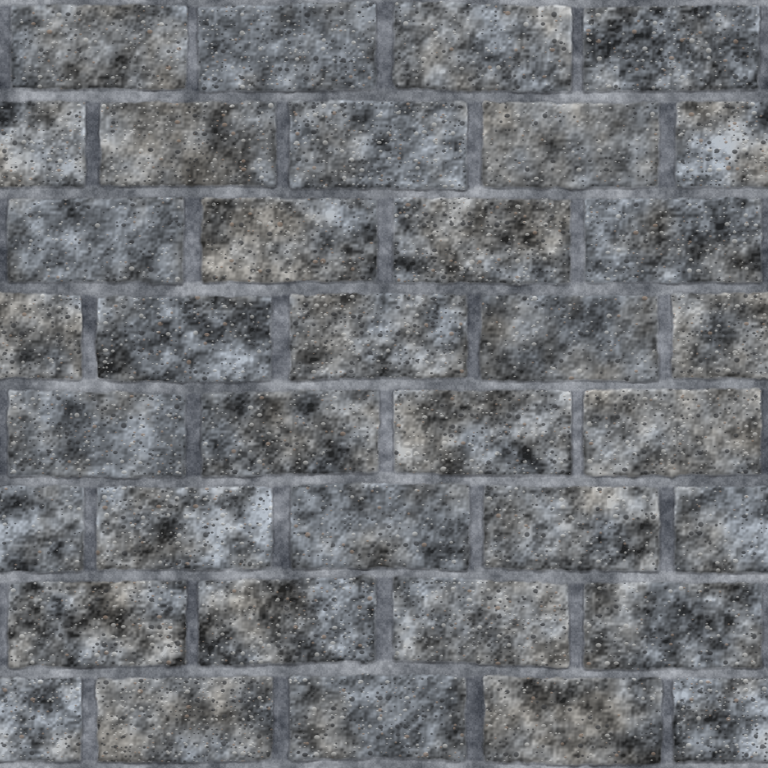
Give the GLSL for this texture, as a Shadertoy shader.

```glsl
const vec2 BRICKS = vec2(4.0, 8.0);           // repeats across and down
const float ROW_SHIFT = 0.47;                 // offset of alternate rows, in bricks
const vec2 JOINT = vec2(0.019, 0.0135);       // joint widths in canvas units
const float CORNER = 0.004;
const float RAGGED = 0.008;                   // chipping of the brick edges
const float STONE_VALUE = 0.445;
const float GRAIN_CONTRAST = 0.80;
const float RELIEF_CONTRAST = 0.62;
const vec2 LIGHT_STEP = vec2(-0.0012, 0.0022);
const vec3 COOL_TINT = vec3(0.955, 1.0, 1.055);
const vec3 WARM_TINT = vec3(1.015, 1.0, 0.97);
const vec3 MORTAR_BED = vec3(0.50, 0.515, 0.54);
const vec3 MORTAR_HEAD = vec3(0.405, 0.42, 0.45);
const vec3 CREVICE = vec3(0.17, 0.175, 0.19);
const vec3 PEBBLE_PALE = vec3(0.68, 0.68, 0.67);
const vec3 PEBBLE_RUST = vec3(0.53, 0.46, 0.41);
const vec3 PIT = vec3(0.20, 0.205, 0.215);

float hash(vec2 p) {
    vec3 q = fract(p.xyx * 0.1031);
    q += dot(q, q.yzx + 33.33);
    return fract((q.x + q.y) * q.z);
}

// Value noise that wraps after "period" cells.
float noise(vec2 p, float period, float seed) {
    vec2 i = floor(p), f = fract(p);
    f = f * f * (3.0 - 2.0 * f);
    vec2 a = mod(i, period) + seed, b = mod(i + 1.0, period) + seed;
    return mix(mix(hash(a), hash(vec2(b.x, a.y)), f.x),
               mix(hash(vec2(a.x, b.y)), hash(b), f.x), f.y);
}

float fbm(vec2 uv, float freq, float gain, float seed) {
    float sum = 0.0, total = 0.0, amp = 1.0;
    for (int i = 0; i < 4; i++) {
        sum += amp * noise(uv * freq, freq, seed + float(i) * 17.0);
        total += amp;
        amp *= gain;
        freq *= 2.0;
    }
    return sum / total;
}

float roundBox(vec2 p, vec2 halfSize, float radius) {
    vec2 q = abs(p) - halfSize + radius;
    return length(max(q, 0.0)) + min(max(q.x, q.y), 0.0) - radius;
}

// Scattered aggregate: pale and rusty pebbles, and dark pits.
vec3 addAggregate(vec3 color, vec2 uv, float density, float px) {
    for (int i = 0; i < 2; i++) {
        float count = 84.0 * float(i + 1), seed = 61.0 + 40.0 * float(i);
        vec2 cell = floor(uv * count) + seed;
        float kind = hash(cell + 3.1), radius = mix(0.12, 0.30, hash(cell + 7.7));
        vec2 center = mix(vec2(0.32), vec2(0.68), vec2(hash(cell + 11.3), hash(cell + 19.9)));
        vec2 offset = fract(uv * count) - center;
        offset.y *= mix(1.0, 1.5, hash(cell + 23.0));
        float edge = max(px * count, 0.1);
        float cover = 1.0 - smoothstep(radius - edge, radius + edge, length(offset));
        vec3 tint = kind < 0.45 ? PIT : (kind < 0.88 ? PEBBLE_PALE : PEBBLE_RUST);
        tint *= 1.0 + 0.35 * offset.y / radius;
        color = mix(color, tint, cover * 0.65 * step(hash(cell + 29.0), density));
    }
    return color;
}

vec3 stoneColor(vec2 uv, vec2 id, float px) {
    float grain = fbm(uv, 32.0, 0.75, 5.0);
    float relief = grain - fbm(uv + LIGHT_STEP, 32.0, 0.75, 5.0);
    float blotch = fbm(uv, 10.0, 0.6, 140.0) - 0.5;
    float contrast = mix(0.75, 1.25, hash(id + 41.0));
    float value = STONE_VALUE + 0.06 * (hash(id + 53.0) - 0.5)
                + contrast * (GRAIN_CONTRAST * (grain - 0.5) + 0.32 * blotch)
                + RELIEF_CONTRAST * relief;
    float warmth = clamp(0.35 + 0.5 * (hash(id + 67.0) - 0.5)
                 + 2.2 * (fbm(uv, 14.0, 0.6, 210.0) - 0.5), 0.0, 1.0);
    vec3 color = clamp(value, 0.14, 0.74) * mix(COOL_TINT, WARM_TINT, warmth);
    return addAggregate(color, uv, mix(0.18, 0.48, hash(id + 71.0)), px);
}

void mainImage(out vec4 fragColor, in vec2 fragCoord) {
    vec2 uv = fragCoord / iResolution.xy;
    float px = 1.0 / min(iResolution.x, iResolution.y);

    // Running bond with small shifts in each brick's place and size.
    vec2 grid = uv * BRICKS;
    grid.y += 0.10 * (noise(uv * 4.0, 4.0, 300.0) - 0.5);
    grid.x -= ROW_SHIFT * (1.0 - mod(floor(grid.y), 2.0));
    vec2 id = mod(floor(grid), BRICKS);
    vec2 jitter = vec2(hash(id + 81.0), hash(id + 93.0)) - 0.5;
    vec2 local = (fract(grid) - 0.5) / BRICKS - jitter * vec2(0.007, 0.003);
    vec2 halfSize = 0.5 * (1.0 / BRICKS - JOINT) - 0.002 * hash(id + 99.0);
    float chips = fbm(uv, 40.0, 0.6, 250.0) - 0.5;
    float dist = roundBox(local, halfSize, CORNER) + RAGGED * chips;

    // Mortar: pale beds, darker upright joints, shade along the brick edges.
    float inHead = smoothstep(-0.002, 0.003, abs(local.x) - halfSize.x)
                 * (1.0 - smoothstep(-0.003, 0.002, abs(local.y) - halfSize.y));
    float sand = fbm(uv, 64.0, 0.8, 170.0) - 0.5;
    vec3 mortar = mix(MORTAR_BED, MORTAR_HEAD, inHead) + 0.38 * sand
                + 0.22 * (noise(uv * 24.0, 24.0, 400.0) - 0.5);
    float under = 1.0 - smoothstep(-0.004, 0.002, local.y + halfSize.y);
    float shade = mix(0.15, 0.85, under) + 0.35 * inHead;
    shade *= mix(0.45, 1.2, noise(uv * 30.0, 30.0, 450.0));
    mortar = mix(mortar, CREVICE, clamp(shade, 0.0, 0.9) * (1.0 - smoothstep(0.0, 0.0045, dist)));

    // Stone: worn pale upper lip and darker lower edge.
    vec3 stone = stoneColor(uv, id, px);
    float rim = smoothstep(-0.007, 0.0, dist);
    stone *= 1.0 + rim * mix(-0.22, 0.14, smoothstep(-0.01, 0.01, local.y));

    float cover = 1.0 - smoothstep(-0.0008 - px, 0.0008 + px, dist);
    fragColor = vec4(clamp(mix(mortar, stone, cover), 0.0, 1.0), 1.0);
}
```
